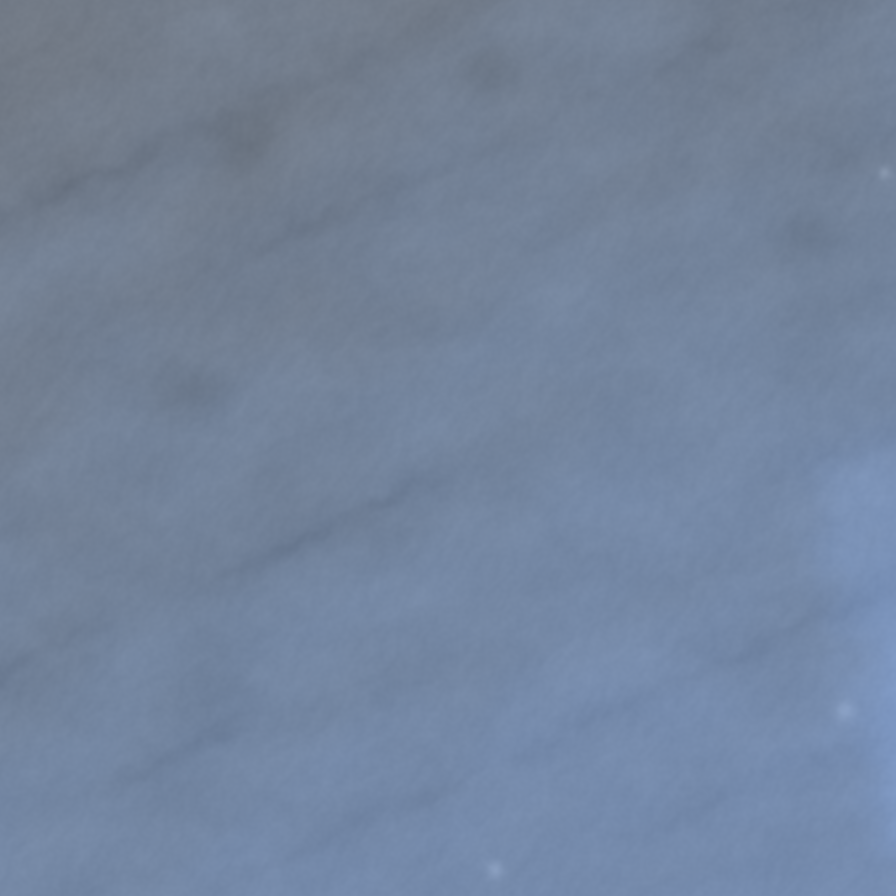
Reproduce this texture procedurally as a WebGL 2 fragment shader.

```glsl
#version 300 es
precision highp float;
// Weathered blue-grey slate: soft diagonal streaks, cloudy stains and a pale lit patch.

#define STREAK_ANGLE 0.42
#define STREAK_SPACING 0.155
#define STREAK_WIDTH 0.012
#define STREAK_DEPTH 0.056
#define CLOUD_DEPTH 0.046
#define GRAIN_DEPTH 0.027
#define STAIN_COUNT 5
#define SPECK_COUNT 3
#define COOL_GREY vec3(0.446, 0.476, 0.520)
#define SLATE_BLUE vec3(0.449, 0.518, 0.619)
#define CLEAR_BLUE vec3(0.466, 0.554, 0.694)
#define PATCH_LIGHT vec3(0.032, 0.050, 0.085)

uniform vec2 u_resolution;
out vec4 fragColor;

vec2 hash2(vec2 p) {
  vec3 q = fract(p.xyx * vec3(0.1031, 0.1030, 0.0973));
  q += dot(q, q.yzx + 33.33);
  return fract((q.xx + q.yz) * q.zy);
}

float cornerSlope(vec2 cell, vec2 corner, vec2 f) {
  float angle = 6.2832 * hash2(cell + corner).x;
  return dot(vec2(cos(angle), sin(angle)), f - corner);
}

// Gradient noise, roughly -0.7 to 0.7
float gradientNoise(vec2 p) {
  vec2 cell = floor(p), f = fract(p);
  vec2 w = f * f * f * (f * (f * 6.0 - 15.0) + 10.0);
  float low = mix(cornerSlope(cell, vec2(0, 0), f), cornerSlope(cell, vec2(1, 0), f), w.x);
  float high = mix(cornerSlope(cell, vec2(0, 1), f), cornerSlope(cell, vec2(1, 1), f), w.x);
  return mix(low, high, w.y);
}

float fbm(vec2 p) {
  float sum = 0.0, amp = 0.55;
  for (int i = 0; i < 4; i++) {
    sum += amp * gradientNoise(p);
    p = mat2(0.8, 0.6, -0.6, 0.8) * p * 2.03 + 17.3;
    amp *= 0.5;
  }
  return sum;
}

// Broken dark lines, one per row; p.x runs along them
float streaks(vec2 p) {
  p.y += 0.018 * gradientNoise(p * vec2(3.0, 5.0) + 41.0)
       + 0.012 * gradientNoise(p * 34.0);
  float row = floor(p.y / STREAK_SPACING);
  vec2 rnd = hash2(vec2(row + 60.0, 7.0));
  float offset = p.y - (row + 0.35 + 0.3 * rnd.x) * STREAK_SPACING;
  float width = STREAK_WIDTH * (0.7 + 0.7 * rnd.y);
  float line = exp(-offset * offset / (width * width));
  float halo = exp(-offset * offset / (9.0 * width * width));
  float presence = smoothstep(-0.22, 0.35, gradientNoise(vec2(p.x * 3.2 + rnd.x * 50.0, row + 0.5)));
  float wear = 0.75 + 1.1 * gradientNoise(p * vec2(22.0, 45.0) + 9.0);
  return presence * (0.55 * line * wear + 0.35 * halo);
}

// Scattered soft round marks
float marks(vec2 uv, int count, float seed, float size) {
  float sum = 0.0;
  for (int i = 0; i < count; i++) {
    vec2 centre = hash2(vec2(float(i) * 7.0 + seed, seed));
    float radius = size * (0.7 + 0.9 * hash2(centre * 91.0 + seed).x);
    vec2 d = (uv - centre) / radius;
    sum += exp(-dot(d, d));
  }
  return sum;
}

// Pale light near the right side, bounded by a slanted upper edge
float litPatch(vec2 uv) {
  float wobble = 0.07 * fbm(uv * 9.0 + 5.0);
  float side = uv.x - 0.89 - 0.23 * (0.47 - uv.y) + wobble;
  float top = 0.50 + 0.45 * (uv.x - 0.87) - uv.y + wobble;
  return smoothstep(-0.04, 0.07, side) * smoothstep(-0.02, 0.2, top)
       * smoothstep(0.025, 0.09, uv.y + wobble);
}

void main() {
  vec2 uv = gl_FragCoord.xy / u_resolution;
  float c = cos(STREAK_ANGLE), s = sin(STREAK_ANGLE);
  vec2 along = mat2(c, -s, s, c) * uv;

  // Broad drift from grey to blue
  float clouds = fbm(along * vec2(3.0, 5.5) + 12.0);
  float blueness = 0.34 * uv.x + 0.68 * (1.0 - uv.y) + 0.25 * clouds - 0.02;
  vec3 color = mix(COOL_GREY, SLATE_BLUE, smoothstep(-0.1, 0.62, blueness));
  color = mix(color, CLEAR_BLUE, smoothstep(0.44, 1.0, blueness));

  // Clouding, streaks and stains, fainter toward the blue side
  float fade = mix(1.0, 0.5, smoothstep(0.2, 0.9, blueness));
  float mottling = fbm(along * vec2(10.0, 17.0) + 31.0);
  color += CLOUD_DEPTH * (0.5 * clouds + 0.65 * mottling);
  color -= STREAK_DEPTH * fade * (streaks(along) - 0.1) * vec3(0.9, 0.95, 1.0);
  vec2 ragged = uv + 0.04 * vec2(mottling, clouds);
  color -= 0.035 * fade * marks(ragged, STAIN_COUNT, 23.0, 0.03) * vec3(0.8, 0.9, 1.1);

  // Lit patch, pale specks and fine brushed grain
  color += PATCH_LIGHT * litPatch(uv);
  color += 0.07 * marks(uv + 0.01 * mottling, SPECK_COUNT, 5.0, 0.007);
  vec2 brushed = mat2(0.8, 0.6, -0.6, 0.8) * uv;
  color += GRAIN_DEPTH * (0.5 * gradientNoise(brushed * vec2(95.0, 50.0))
                        + 0.35 * gradientNoise(uv * 170.0));

  fragColor = vec4(clamp(color, 0.0, 1.0), 1.0);
}
```
